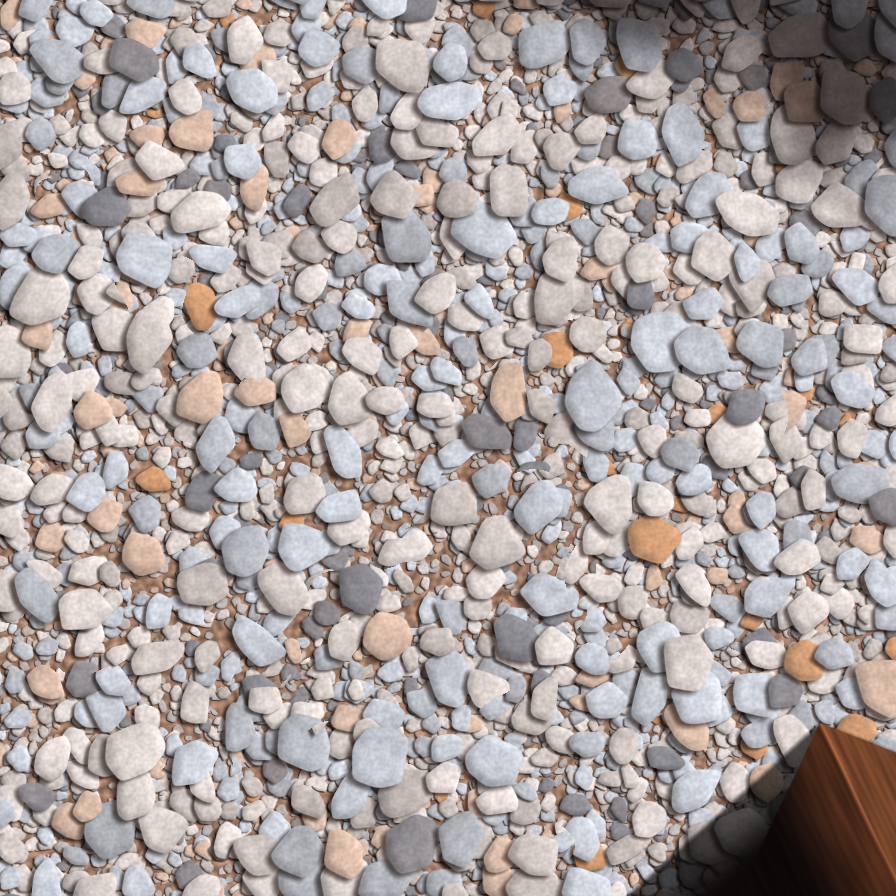
Give the GLSL for this texture, as a Shadertoy shader.

```glsl
// Sunlit crushed gravel over brown soil, with tree shade at the top right and
// a wooden beam at the lower right. Layers of hashed convex stones are laid
// from fine to coarse; each stone casts a shadow on what lies below it.

const vec2 LIGHT = vec2(0.85, 0.53);

vec3 hash3(vec2 p) {
    vec3 q = fract(p.xyx * vec3(0.1031, 0.1030, 0.0973));
    q += dot(q, q.yxz + 33.33);
    return fract((q.xxy + q.yzz) * q.zyx);
}

float corner(vec2 cell, vec2 offset) {
    float a = 6.2832 * hash3(cell + 91.0).x;
    return dot(vec2(cos(a), sin(a)), offset);
}

float gradientNoise(vec2 p) {
    vec2 i = floor(p), f = fract(p);
    vec2 u = f * f * f * (f * (f * 6.0 - 15.0) + 10.0);
    vec2 e = vec2(0.0, 1.0);
    return mix(mix(corner(i, f), corner(i + e.yx, f - e.yx), u.x),
               mix(corner(i + e, f - e), corner(i + 1.0, f - 1.0), u.x), u.y);
}

// Rounded polygon of unit size: xy is the bevel normal, z the distance
vec3 stoneShape(vec2 q, vec2 id) {
    float total = 0.0;
    vec2 normal = vec2(0.0);
    for (int i = 0; i < 7; i++) {
        vec3 h = hash3(id + float(i) * 7.7);
        float a = (float(i) + 0.7 * h.x) * 0.8976;
        vec2 n = vec2(cos(a), sin(a));
        float w = exp(13.0 * (dot(q, n) - mix(0.68, 1.0, h.y)));
        total += w;
        normal += n * w;
    }
    return vec3(normal / total, log(total) / 13.0);
}

// Mostly pale grey, some blue-grey, a few peach, dark or orange stones
vec3 stoneColor(vec3 h) {
    vec3 c = mix(vec3(0.72, 0.68, 0.66), vec3(0.92, 0.88, 0.865), sqrt(h.x));
    c = mix(c, c * vec3(0.91, 0.97, 1.03), step(0.62, h.y));
    c = mix(c, vec3(0.87, 0.73, 0.64), 0.8 * step(h.y, 0.08));
    c = mix(c, vec3(0.50, 0.49, 0.51), 0.8 * step(h.z, 0.07));
    return mix(c, vec3(0.84, 0.58, 0.38), 0.8 * step(0.985, h.z));
}

vec3 addStones(vec3 col, vec2 uv, float layer, float bare, float blur) {
    float cells = 84.0 * pow(0.68, layer);
    vec2 p = uv * cells + layer * 13.37;
    for (int y = -1; y <= 1; y++)
    for (int x = -1; x <= 1; x++) {
        vec2 cell = floor(p) + vec2(x, y);
        vec2 id = cell + layer * 119.0 + 20.0;
        vec3 h = hash3(id), k = hash3(id + 57.3);
        float radius = mix(0.42, 0.68, h.y);
        vec2 d = (p - cell - 0.5 - 0.7 * (k.xy - 0.5)) / radius;
        float chance = mix(0.86, 0.32 + 0.1 * abs(layer - 2.0), bare);
        if (h.x > chance || dot(d, d) > 2.6) continue;

        float a = 6.2832 * h.z, aspect = mix(1.0, 1.6, k.z);
        mat2 turn = mat2(cos(a), -sin(a), sin(a), cos(a));
        vec2 squash = vec2(1.0, aspect);
        vec3 s = stoneShape(turn * d * squash, id);
        float shadow = stoneShape(turn * (d + LIGHT * 0.2) * squash, id).z;
        col *= 1.0 - vec3(0.56, 0.59, 0.60) * smoothstep(0.13, -0.13, shadow);

        // Bevelled rim, tilted top and mottled surface
        float facing = dot(s.xy * turn, LIGHT);
        float rim = smoothstep(-0.42, 0.0, s.z);
        float shade = 1.0 + rim * (0.17 * facing - 0.07);
        shade += 0.07 * dot(d, vec2(cos(a * 5.0), sin(a * 5.0)));
        shade += 0.10 * gradientNoise(d * 3.0 + id);
        float edge = blur * cells / radius;
        vec3 stone = stoneColor(hash3(id + 211.7)) * shade;
        stone = mix(vec3(0.65, 0.56, 0.50), stone, 0.65 + 0.35 * min(layer, 1.0));
        col = mix(col, stone, 1.0 - smoothstep(-edge, edge, s.z));
    }
    return col;
}

// Signed distance to the line from a to b, positive on its left
float side(vec2 p, vec2 a, vec2 b) {
    vec2 t = normalize(b - a);
    return dot(p - a, vec2(-t.y, t.x));
}

void mainImage(out vec4 fragColor, in vec2 fragCoord) {
    vec2 uv = fragCoord / iResolution.y;
    float blur = max(0.0011, 0.7 / iResolution.y);

    // Worn patches where soil shows between the stones
    vec2 west = (uv - vec2(0.16, 0.32)) * vec2(6.0, 4.5);
    vec2 middle = (uv - vec2(0.49, 0.40)) * vec2(5.0, 7.0);
    float bare = exp(-dot(west, west)) + exp(-dot(middle, middle));
    bare = clamp(bare + 0.7 * gradientNoise(uv * 9.0), 0.0, 1.0);

    vec3 col = vec3(0.62, 0.48, 0.40) * (1.0 + 0.5 * gradientNoise(uv * 120.0));
    for (int i = 0; i < 5; i++) col = addStones(col, uv, float(i), bare, blur);
    col *= 1.0 + 0.10 * gradientNoise(uv * 230.0);

    // Dappled tree shade
    float canopy = uv.y - 1.0 + 0.5 * (uv.x - 0.49) + 0.13 * gradientNoise(uv * 8.0);
    col *= mix(vec3(1.0), vec3(0.38, 0.36, 0.36), smoothstep(-0.02, 0.13, canopy));

    // Beam shadow, dark side face and lit top face
    vec2 apex = vec2(0.915, 0.193);
    float below = -side(uv, apex, vec2(1.0, 0.16));
    float umbra = min(side(uv, apex, vec2(0.70, 0.0)), below);
    float beam = min(side(uv, apex, vec2(0.823, 0.0)), below);
    float ridge = side(uv, apex, vec2(1.0, 0.017));
    vec3 dark = mix(col * 0.32, vec3(0.05, 0.035, 0.035), smoothstep(0.01, 0.07, umbra));
    col = mix(col, dark, smoothstep(-0.004, 0.004, umbra));
    float grain = gradientNoise(vec2(ridge * 160.0, (uv.x - uv.y) * 9.0));
    vec3 face = mix(vec3(0.05, 0.03, 0.03), vec3(0.29, 0.16, 0.10), smoothstep(-0.10, -0.01, ridge));
    vec3 wood = mix(face, vec3(0.46, 0.27, 0.17), smoothstep(-blur, blur, ridge));
    wood += vec3(0.20, 0.12, 0.07) * (1.0 - smoothstep(0.0, 0.004, abs(ridge)));
    col = mix(col, wood * (1.0 + 0.4 * grain), smoothstep(-blur, blur, beam));

    fragColor = vec4(clamp(col, 0.0, 1.0), 1.0);
}
```
